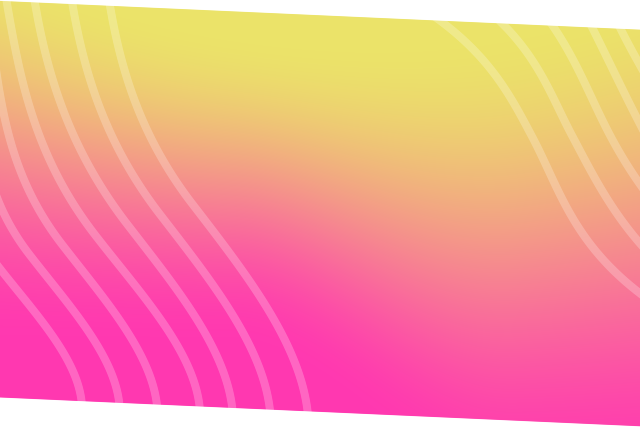
Reproduce this background procedurally as a Shadertoy shader.

```glsl
// A slanted banner on white, fading from yellow at the top to hot pink below,
// with two families of pale S-shaped ribbons. Each ribbon is a pair of cubic
// Hermite arcs x(y); loops fan out its start, bend and end points.

const vec2 GRID = vec2(768.0, 516.0);   // design grid, y pointing down

// Cubic through points a and b with slopes dx/dy, evaluated at height y.
float hermite(vec2 a, vec2 b, float slopeA, float slopeB, float y) {
    float h = b.y - a.y;
    float t = (y - a.y) / h;
    float s = 1.0 - t;
    return (1.0 + 2.0 * t) * s * s * a.x + t * t * (3.0 - 2.0 * t) * b.x
         + h * t * s * (s * slopeA - t * slopeB);
}

// Two arcs joined at the bend; slopes holds (start, bend, end).
float sCurve(vec2 start, vec2 bend, vec2 end, vec3 slopes, float y) {
    return y < bend.y ? hermite(start, bend, slopes.x, slopes.y, y)
                      : hermite(bend, end, slopes.y, slopes.z, y);
}

// Coverage of a ribbon of constant width around the curve.
float ribbon(vec2 p, vec2 start, vec2 bend, vec2 end, vec3 slopes, float aa) {
    float x = sCurve(start, bend, end, slopes, p.y);
    float slope = sCurve(start, bend, end, slopes, p.y + 1.0) - x;
    float d = abs(p.x - x) / sqrt(1.0 + slope * slope) - 4.8;
    return 1.0 - smoothstep(-aa, aa, d);
}

// Yellow to pink, with a fade that is steeper on the left.
vec3 gradient(vec2 p) {
    float offset = (p.x - 430.0) / 430.0;
    float fadeTop = 50.0 - 95.0 * offset * offset;
    float fadeBottom = mix(415.0, 590.0, smoothstep(280.0, 620.0, p.x));
    float t = smoothstep(fadeTop, fadeBottom, p.y);
    return mix(vec3(0.92, 0.89, 0.41), vec3(1.0, 0.22, 0.69), t);
}

void mainImage(out vec4 fragColor, in vec2 fragCoord) {
    vec2 uv = fragCoord / iResolution.xy;
    vec2 p = vec2(uv.x, 1.0 - uv.y) * GRID;
    float aa = 0.6 * GRID.y / iResolution.y;

    // Left ribbons, from the innermost outwards
    float lines = 0.0;
    for (int i = 0; i < 7; i++) {
        float k = float(i);
        vec2 start = vec2(132.0 - 45.0 * k + 11.0 * pow(max(k - 2.0, 0.0), 1.5), 7.0 - 1.7 * k);
        vec2 bend = vec2(231.0 - 39.2 * k, 245.0 + 12.0 * k);
        vec2 end = vec2(369.0 - 45.2 * k + (i == 3 ? 6.0 : 0.0), 493.0 - 2.0 * k);
        lines = max(lines, ribbon(p, start, bend, end, vec3(0.17, 0.77, 0.12), aa));
    }

    // Right ribbons, straightening towards the corner
    for (int i = 0; i < 5; i++) {
        float k = float(i);
        vec2 start = vec2(527.0 + (81.0 - 6.6 * k) * k, 24.0 + 3.0 * k);
        vec2 bend = vec2(638.0 + (50.0 - 1.4 * k) * k, 163.0);
        vec2 end = vec2(768.0 + 64.0 * k, 352.0);
        vec3 slopes = vec3(max(0.5, 1.35 - 0.33 * k), 0.53, 1.3);
        lines = max(lines, ribbon(p, start, bend, end, slopes, aa));
    }

    // Slanted banner over white
    float slantedY = p.y - 0.045 * p.x;
    float banner = smoothstep(-aa, aa, slantedY - 1.0)
                 * (1.0 - smoothstep(-aa, aa, slantedY - 477.0));
    vec3 color = mix(gradient(p), vec3(1.0), 0.23 * lines);
    fragColor = vec4(mix(vec3(1.0), color, banner), 1.0);
}
```
